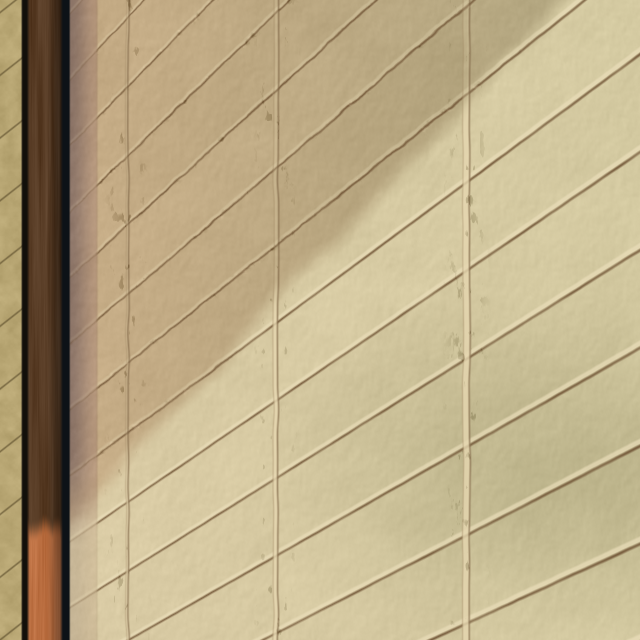
Reproduce this texture procedurally as a WebGL 2 fragment shader.

```glsl
#version 300 es
precision highp float;
// Painted panel wall in steep perspective: a fan of slanted grooves crossed by
// three upright joints, with a soft diagonal shadow and a dark post at the left.
// Grooves come from fract() of a projective row number; wear comes from noise.
uniform vec2 u_resolution;
out vec4 outColor;

float hash(vec2 p) {
  vec3 q = fract(vec3(p.xyx) * 0.1031);
  q += dot(q, q.yzx + 33.33);
  return fract((q.x + q.y) * q.z);
}

float noise(vec2 p) {
  vec2 i = floor(p), f = fract(p);
  f = f * f * (3.0 - 2.0 * f);
  return mix(mix(hash(i), hash(i + vec2(1, 0)), f.x),
             mix(hash(i + vec2(0, 1)), hash(i + vec2(1, 1)), f.x), f.y);
}

float fbm(vec2 p) {
  float sum = 0.0, gain = 0.5;
  for (int i = 0; i < 4; i++) {
    sum += gain * noise(p);
    p = p * 2.03 + 17.0;
    gain *= 0.5;
  }
  return sum;
}

// Soft stripe of the given half width around d = 0
float stripe(float d, float halfWidth) {
  float blur = 0.0009 + 0.7 / u_resolution.y;
  return 1.0 - smoothstep(halfWidth - blur, halfWidth + blur, abs(d));
}

// Smooth step up at an edge
float rise(float edge, float x, float blur) {
  return smoothstep(edge - blur, edge + blur, x);
}

vec3 wall(vec2 p) {
  // Shadow falls above a rising diagonal, with a ragged soft edge
  float shadowSide = p.y - 0.075 - 1.04 * p.x + 0.05 * (fbm(p * 9.0) - 0.5);
  float shade = rise(0.0, shadowSide, 0.028);

  // Rows fan out to the right; rough old paint makes the grooves wander
  float rough = mix(0.0012, 0.006, shade);
  float wander = (fbm(p * 48.0) - 0.47) * rough;
  float spacing = 0.097 + 0.056 * p.x;
  float row = (0.273 - p.y + 0.795 * p.x + wander) / spacing;
  float d = -(fract(row + 0.5) - 0.5) * spacing * 0.79;

  // Base paint: warm light, tan shade, a greyer patch low on the right
  vec3 lit = mix(vec3(0.86, 0.80, 0.65), vec3(0.83, 0.79, 0.63), p.x);
  float dim = smoothstep(0.45, 0.0, length((p - vec2(0.9, 0.27)) * vec2(0.8, 1.4)));
  dim *= 0.5 + 0.5 * noise(vec2(row * 0.8, p.x * 3.0));
  lit = mix(lit, vec3(0.69, 0.66, 0.50), dim * 0.8);
  vec3 shaded = mix(vec3(0.79, 0.68, 0.53), vec3(0.71, 0.65, 0.50), p.x * 1.4);
  vec3 color = mix(lit, shaded, shade);

  // Mauve corner strip, darkest beside the post
  float corner = 1.0 - rise(0.152, p.x, 0.003);
  vec3 mauve = mix(vec3(0.52, 0.43, 0.39), vec3(0.70, 0.58, 0.48), rise(0.13, p.x, 0.022));
  color = mix(color, mauve, corner * mix(0.25, 0.9, rise(0.22, p.y, 0.08)));

  // Tint per panel, faint mottling and embossed brush marks
  float column = step(0.199, p.x) + step(0.431, p.x) + step(0.729, p.x);
  color += 0.022 * (hash(vec2(floor(row) + 40.0, column)) - 0.5);
  color += 0.035 * (fbm(p * 22.0) - 0.47);
  vec2 grain = p * vec2(110.0, 80.0);
  color += 0.045 * (fbm(grain) - fbm(grain + vec2(0.4, -0.4)));

  // Slanted grooves: bright lip above a thin brown line
  float scale = 0.7 + 0.6 * p.x;
  float fade = 1.0 - 0.65 * corner;
  float strength = fade * mix(0.65, 0.95, noise(p * 30.0));
  float lip = stripe(d - 0.0045 * scale, 0.0026 * scale);
  color = mix(color, vec3(0.92, 0.87, 0.73), lip * fade * mix(0.7, 0.3, shade));
  color = mix(color, vec3(0.45, 0.34, 0.22), stripe(d, 0.0015 * scale) * strength);

  // Upright joints, wider and further apart to the right
  for (int i = 0; i < 3; i++) {
    float n = float(i);
    float jointX = 0.199 + 0.199 * n + 0.033 * n * n;
    float dx = p.x - jointX + 0.0025 * (noise(vec2(p.y * 25.0, n)) - 0.5);
    float w = 0.0018 + 0.0017 * n;
    color = mix(color, vec3(0.90, 0.84, 0.69), stripe(dx, w) * mix(0.8, 0.22, shade));
    color = mix(color, vec3(0.48, 0.38, 0.26), stripe(dx - w, 0.0012) * 0.65);
    color = mix(color, vec3(0.60, 0.50, 0.36), stripe(dx + w, 0.0008) * 0.4);
    // Chipped paint close to the joint
    float chips = smoothstep(0.66, 0.76, fbm(p * vec2(85.0, 38.0) + n));
    color -= 0.14 * chips * smoothstep(0.045, 0.0, abs(dx));
  }

  // Crumbs of paint along the shaded grooves
  float crumbs = smoothstep(0.58, 0.72, fbm(p * 75.0)) * smoothstep(0.009, 0.0, abs(d));
  color += 0.2 * crumbs * shade * fade * (noise(p * 190.0) - 0.6);
  return color - 0.05 * corner * stripe(p.x - 0.152, 0.0015);
}

// Post with near-black edges, and a sliver of khaki boards beyond it
vec3 post(vec2 p) {
  float streak = fbm(vec2(p.x * 220.0, p.y * 5.0)) - 0.47;
  float sun = 1.0 - rise(0.175, p.y + 0.03 * streak, 0.018);
  vec3 wood = mix(vec3(0.34, 0.23, 0.14), vec3(0.74, 0.44, 0.26), sun) + 0.16 * streak;
  wood *= 1.0 - 0.35 * rise(0.083, p.x, 0.012);
  vec3 color = mix(vec3(0.07, 0.06, 0.04), wood, rise(0.044, p.x, 0.003));
  color = mix(color, vec3(0.05, 0.07, 0.09), rise(0.096, p.x, 0.003));
  float d = (fract(p.y * 10.2 - p.x * 8.0 + 0.5) - 0.5) / 10.2;
  vec3 boards = vec3(0.72, 0.65, 0.45) + 0.12 * (fbm(p * 60.0) - 0.47);
  boards = mix(boards, vec3(0.40, 0.34, 0.20), 0.75 * stripe(d, 0.0016));
  return mix(boards, color, rise(0.034, p.x, 0.002));
}

void main() {
  vec2 p = gl_FragCoord.xy / u_resolution;
  vec3 color = mix(post(p), wall(p), rise(0.109, p.x, 0.002));
  outColor = vec4(clamp(color, 0.0, 1.0), 1.0);
}
```
